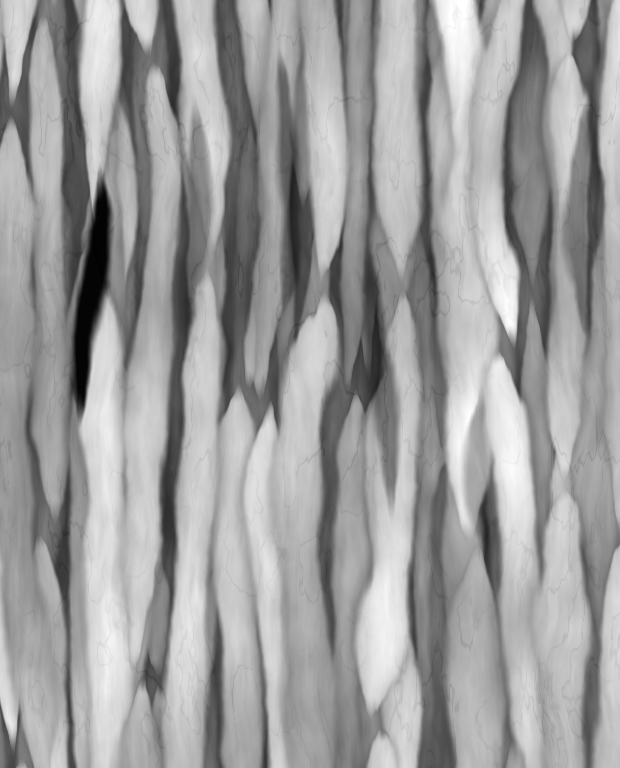
Reproduce this texture procedurally as a WebGL 2 fragment shader.

```glsl
#version 300 es
precision highp float;
// Soft grey bundles of vertical fibres with dark, lens-shaped gaps between them.

uniform vec2 u_resolution;
out vec4 fragColor;

float hash(vec2 p) {
  return fract(sin(dot(p, vec2(127.1, 311.7))) * 43758.5453);
}

float noise(vec2 p) {
  vec2 cell = floor(p), f = fract(p);
  f = f * f * (3.0 - 2.0 * f);
  return mix(mix(hash(cell), hash(cell + vec2(1, 0)), f.x),
             mix(hash(cell + vec2(0, 1)), hash(cell + vec2(1, 1)), f.x), f.y);
}

float fbm(vec2 p) {
  float sum = 0.0, amp = 0.5;
  for (int i = 0; i < 4; i++) {
    sum += amp * noise(p);
    p = p * 2.03 + 17.3;
    amp *= 0.5;
  }
  return sum / 0.9375;
}

// Lays one sheet of tapered strands over the tone beneath it.
float addStrands(float below, vec2 p, float spacing, float tone, float seed) {
  float column = floor(p.x / spacing);
  for (float i = -2.0; i <= 2.0; i++) {
    vec2 id = vec2(column + i, seed);
    float along = p.y / mix(0.45, 0.95, hash(id + 3.1)) + 7.0 * hash(id + 5.7);
    vec2 piece = id + vec2(0.0, 13.0 * floor(along));
    float f = fract(along);

    // Centre line: jitter, slow wander and a lean for each piece
    float center = id.x + 0.5 + 0.5 * (hash(id + 8.3) - 0.5);
    center += 0.8 * (noise(vec2(p.y * 2.6, id.x * 7.0 + seed * 31.0)) - 0.5);
    center += 0.9 * (hash(piece + 2.9) - 0.5) * (f - 0.5);

    // Rounded ends and uneven width
    float taper = sqrt(smoothstep(0.0, 0.22, f) * smoothstep(1.0, 0.84, f));
    float halfWidth = mix(0.27, 0.46, hash(piece + 1.7)) * taper;
    halfWidth *= 0.75 + 0.5 * noise(vec2(p.y * 11.0, id.x * 5.0 + seed));
    float d = abs(p.x / spacing - center) / (halfWidth + 0.008);

    // Rounded shading over a soft contact shadow
    float light = tone + 0.2 * (hash(piece + 4.4) - 0.5);
    light += 0.24 * (noise(vec2(p.y * 5.0, id.x * 3.0 + seed * 9.0)) - 0.5);
    light *= 0.68 + 0.32 * sqrt(max(1.0 - d * d, 0.0));
    below *= 1.0 - 0.17 * taper * smoothstep(1.6, 0.8, d);
    below = mix(below, light, smoothstep(1.06, 0.7, d) * smoothstep(0.0, 0.4, taper));
  }
  return below;
}

// Darkness of slender openings, the first one black.
float gaps(vec2 p) {
  float dark = 0.0;
  for (float i = 0.0; i < 6.0; i++) {
    float y = i < 0.5 ? 0.62 : 0.1 + 0.8 * hash(vec2(i, 6.2));
    float t = (p.y - y) / mix(0.13, 0.2, hash(vec2(i, 2.4)));
    float bend = 0.012 * sin(t * 2.0 + i);
    float halfWidth = 0.017 * max(1.0 - t * t, 0.0) + 0.001;
    float d = abs(p.x - 0.112 - 0.13 * i - bend) / halfWidth;
    float strength = i < 0.5 ? 0.98 : mix(0.25, 0.6, hash(vec2(i, 9.1)));
    dark = max(dark, strength * smoothstep(1.35, 0.45, d) * smoothstep(1.0, 0.7, abs(t)));
  }
  return dark;
}

void main() {
  vec2 p = gl_FragCoord.xy / u_resolution.y;

  // Gentle shared sway plus ragged outlines
  vec2 q = p;
  q.x += 0.03 * (noise(p * vec2(4.0, 2.5)) - 0.5);
  q.x += 0.012 * (fbm(p * vec2(28.0, 14.0) + 4.0) - 0.5);
  q.y += 0.05 * (fbm(p * vec2(45.0, 8.0) + 9.0) - 0.5);

  // Sheets from deep and dim to near and bright
  float tone = 0.22 + 0.26 * fbm(q * vec2(40.0, 9.0));
  tone = addStrands(tone, q, 0.062, 0.53, 1.0);
  tone = addStrands(tone, q, 0.070, 0.66, 2.0);
  tone = addStrands(tone, q, 0.078, 0.81, 3.0);

  // Broad light and shade
  tone *= 0.87 + 0.28 * fbm(p * vec2(9.0, 2.5) + 21.0);
  tone *= 1.0 - gaps(q);

  // Fine slanted fibrils, mottling and faint creases
  vec2 grain = vec2(q.x + 0.025 * noise(p * vec2(14.0, 9.0)), p.y);
  float detail = 0.10 * (fbm(grain * vec2(130.0, 16.0)) - 0.5);
  detail += 0.08 * (fbm(p * vec2(50.0, 28.0) + 33.0) - 0.5);
  float crease = abs(fbm(grain * vec2(36.0, 11.0) + 50.0) - 0.5);
  detail -= 0.07 * smoothstep(0.03, 0.0, crease) * noise(p * vec2(20.0, 12.0));
  tone += detail * smoothstep(0.0, 0.4, tone);

  fragColor = vec4(vec3(clamp(tone, 0.0, 1.0)), 1.0);
}
```
